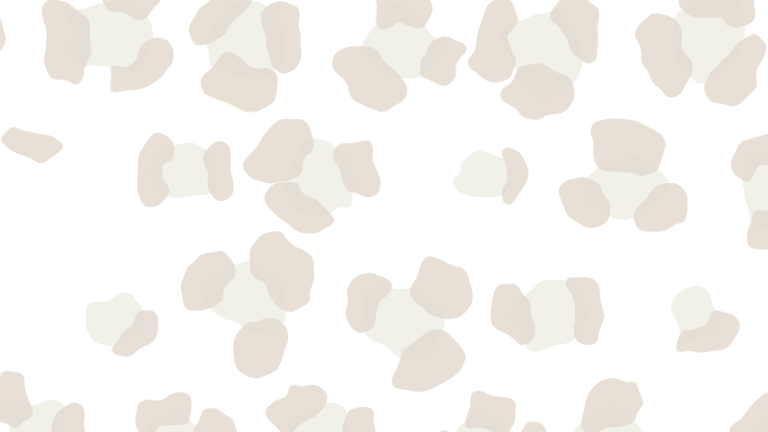
Give the GLSL for this pattern, as a Shadertoy shader.

```glsl
const vec3 WHITE = vec3(1.0);
const vec3 CREAM = vec3(0.945, 0.943, 0.915);
const vec3 TAN = vec3(0.91, 0.88, 0.84);

vec3 hash(vec2 p) {
    vec3 q = fract(p.xyx * vec3(0.1031, 0.1030, 0.0973));
    q += dot(q, q.yxz + 33.33);
    return fract((q.xxy + q.yzz) * q.zyx);
}

// Smooth two-channel value noise, centred on zero
vec2 noise(vec2 p) {
    vec2 i = floor(p), f = fract(p);
    f = f * f * f * (f * (f * 6.0 - 15.0) + 10.0);
    vec2 low = mix(hash(i).xy, hash(i + vec2(1, 0)).xy, f.x);
    vec2 high = mix(hash(i + vec2(0, 1)).xy, hash(i + vec2(1, 1)).xy, f.x);
    return mix(low, high, f.y) - 0.5;
}

// Distance to a thick arc around the origin with round ends
float arcBand(vec2 p, float angle, float halfSpan, float radius, float halfWidth) {
    float a = mod(atan(p.y, p.x) - angle + 3.14159, 6.28318) - 3.14159;
    a = clamp(a, -halfSpan, halfSpan) + angle;
    return length(p - radius * vec2(cos(a), sin(a))) - halfWidth;
}

// Distances to one spot: x = pale heart, y = patches around it
vec2 rosette(vec2 p, vec2 cell) {
    vec3 kind = hash(cell + 71.0);
    float count = kind.x < 0.16 ? 1.0 : kind.x < 0.34 ? 2.0 : kind.x < 0.88 ? 3.0 : 4.0;
    float size = count < 2.0 ? 0.75 : count < 3.0 ? 0.95 : 1.08;
    float turn = kind.y * 6.28318;
    p /= size;

    vec2 axis = vec2(cos(turn), sin(turn));
    vec2 q = vec2(dot(p, axis), dot(p, vec2(-axis.y, axis.x)));
    float heart = kind.x < 0.06 ? 1.0 : length(q * vec2(0.92, 1.08)) - 0.08;

    float patches = 1.0;
    for (float k = 0.0; k < count; k++) {
        vec3 h = hash(cell * 5.0 + vec2(k * 13.0, 29.0));
        float angle = turn + (k + 0.22 * (h.x - 0.5)) * 6.28318 / count;
        float halfSpan = mix(0.5, 1.1, h.y) / max(count - 0.4, 1.3);
        float halfWidth = mix(0.037, 0.051, h.z) * (count > 3.0 ? 0.85 : 1.0);
        patches = min(patches, arcBand(p, angle, halfSpan, 0.087 + 0.016 * h.x, halfWidth));
    }
    return vec2(heart, patches) * size;
}

void mainImage(out vec4 fragColor, in vec2 fragCoord) {
    vec2 p = fragCoord / iResolution.y;

    // Warp the plane so every outline turns lumpy
    p += 0.042 * noise(p * 13.0) + 0.014 * noise(p * 27.0 + 40.0);

    // Jittered spots on staggered rows
    vec2 pitch = vec2(0.345, 0.31);
    vec2 grid = p / pitch + vec2(3.3, 4.6);
    vec2 dist = vec2(1.0);
    for (int j = -1; j <= 1; j++) {
        for (int i = -1; i <= 1; i++) {
            float row = floor(grid.y) + float(j);
            float shift = 0.5 * mod(row, 2.0);
            vec2 cell = vec2(floor(grid.x - shift) + float(i), row);
            vec2 centre = cell + vec2(0.5 + shift, 0.5) + 0.2 * (hash(cell).xy - 0.5);
            dist = min(dist, rosette((grid - centre) * pitch, cell));
        }
    }

    // Flat layers, a little deeper where patches cover a heart
    float soft = 0.9 / iResolution.y;
    vec2 cover = 1.0 - smoothstep(-soft, soft, dist);
    vec3 color = mix(WHITE, CREAM, cover.x);
    color = mix(color, TAN * (1.0 - 0.012 * cover.x), cover.y);
    fragColor = vec4(color, 1.0);
}
```
